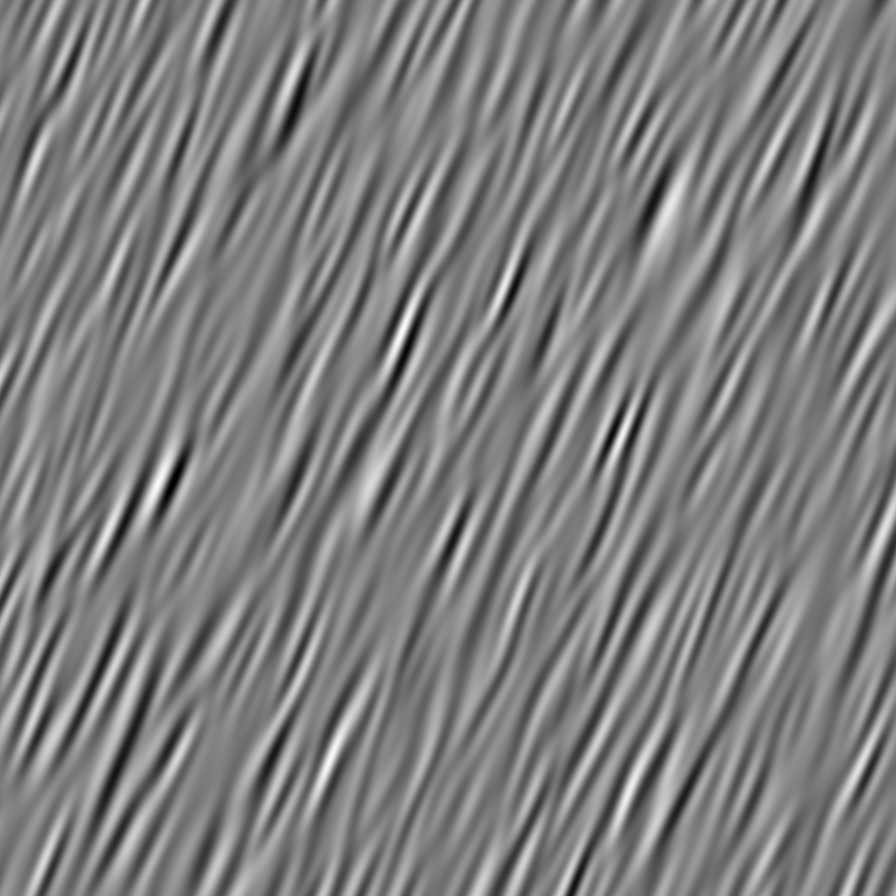
A Shadertoy shader for this texture:

```glsl
// Slanted grey streaks, like brushed fibre, drawn with sparse Gabor noise:
// each cell of a rotated, stretched grid scatters a few long wave packets,
// and their sum sets the brightness around a middle grey.

const float TAU = 6.2831853;

// Integer hash: three random values in 0..1 from a cell and an index.
vec3 hash3(ivec3 seed) {
    uvec3 v = uvec3(seed) * 1664525u + 1013904223u;
    v.x += v.y * v.z;
    v.y += v.z * v.x;
    v.z += v.x * v.y;
    v ^= v >> 16u;
    v.x += v.y * v.z;
    v.y += v.z * v.x;
    v.z += v.x * v.y;
    return vec3(v >> 8u) / 16777216.0;
}

// One wave packet: a Gaussian envelope, narrow across and long along the grain.
float wavePacket(vec2 offset, float frequency, float phase, float tilt) {
    offset.x += tilt * offset.y;
    vec2 e = offset / vec2(0.014, 0.045);
    return exp(-0.5 * dot(e, e)) * cos(TAU * (frequency * offset.x + phase));
}

// Sum of the packets from the surrounding cells; x is across, y along the grain.
float streakNoise(vec2 p) {
    vec2 cellSize = vec2(0.04, 0.14);
    vec2 home = floor(p / cellSize);
    float sum = 0.0;
    for (int j = -1; j <= 1; j++) {
        for (int i = -1; i <= 1; i++) {
            vec2 cell = home + vec2(i, j);
            for (int k = 0; k < 4; k++) {
                vec3 place = hash3(ivec3(ivec2(cell), 2 * k));
                vec3 wave = hash3(ivec3(ivec2(cell), 2 * k + 1));
                vec2 offset = p - (cell + place.xy) * cellSize;
                float weight = 2.0 * place.z - 1.0;
                float frequency = mix(20.0, 45.0, wave.x);
                float tilt = mix(-0.07, 0.07, wave.z);
                sum += weight * wavePacket(offset, frequency, wave.y, tilt);
            }
        }
    }
    return sum;
}

void mainImage(out vec4 fragColor, in vec2 fragCoord) {
    vec2 uv = fragCoord / iResolution.y;

    // Turn the canvas so that the grain runs steeply up to the right.
    float grainAngle = radians(67.0);
    vec2 along = vec2(cos(grainAngle), sin(grainAngle));
    vec2 across = vec2(along.y, -along.x);

    float grey = 0.5 + 0.255 * streakNoise(vec2(dot(uv, across), dot(uv, along)));
    fragColor = vec4(vec3(clamp(grey, 0.0, 1.0)), 1.0);
}
```
